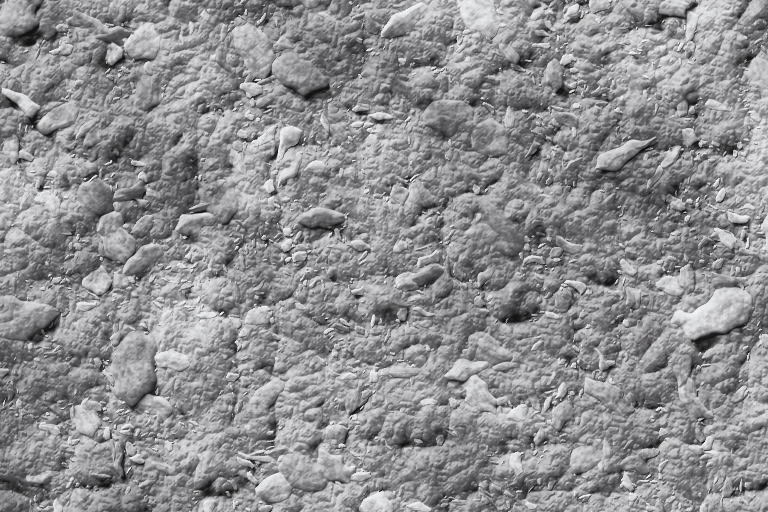
Write a Shadertoy shader that draws this texture.

```glsl
// Grey rubble: angular stones of many sizes half buried in lumpy soil.
// Stones are faceted random polygons raised on a height field, which is
// then lit from the upper left with short cast shadows and fine grain.

#define LAYERS 5            // stone sizes, each about half the last
#define LARGEST 4.5         // cells per canvas height for the largest stones
#define COVER 0.5           // chance of a stone in a cell of the first layer
#define ROUGHNESS 0.7       // slope of the soil
#define RELIEF 0.85         // strength of directional light
#define SHADOW 0.76         // darkness of cast shadows
#define GRAIN 0.4           // strength of fine speckle
#define PATCHES 0.8         // strength of broad light and dark areas
#define MID_GREY 0.585
#define CONTRAST 0.43
#define LIGHT normalize(vec2(-0.5, 0.86))

// Three random values per lattice point, without sine
vec3 hash3(vec2 p, float seed) {
    vec3 q = fract(p.xyx * vec3(0.1031, 0.1030, 0.0973) + seed * 0.137);
    q += dot(q, q.yxz + 33.33);
    return fract((q.xxy + q.yzz) * q.zyx);
}

vec3 noise3(vec2 p) {
    vec2 i = floor(p), f = fract(p);
    f = f * f * (3.0 - 2.0 * f);
    vec3 low = mix(hash3(i, 0.0), hash3(i + vec2(1, 0), 0.0), f.x);
    vec3 high = mix(hash3(i + vec2(0, 1), 0.0), hash3(i + vec2(1, 1), 0.0), f.x);
    return mix(low, high, f.y);
}

mat2 rotation(float a) {
    float c = cos(a), s = sin(a);
    return mat2(c, s, -s, c);
}

// Soil height: round clods parted by sharp cracks, centred on zero
float soil(vec2 p) {
    float sum = 0.0, freq = 12.0;
    p *= freq;
    for (int i = 0; i < 5; i++) {
        float clod = abs(2.0 * noise3(p).x - 1.0) - 0.37;
        sum += 0.6 * ROUGHNESS * clod / freq;
        p = rotation(0.6) * p * 1.95 + 7.3;
        freq *= 1.95;
    }
    return sum;
}

// Signed distance to a random hexagon of radius about one
float polygon(vec2 q, vec3 rnd) {
    float sum = 0.0;
    for (float k = 0.0; k < 6.0; k++) {
        vec3 side = fract(rnd.zxy * (k + 3.1) * 5.7 + rnd);
        float a = (k + 0.5 * side.x) * 1.0472;
        float reach = mix(0.62, 1.0, side.y);
        sum += exp(20.0 * (dot(q, vec2(cos(a), sin(a))) - reach));
    }
    return log(sum) / 20.0;
}

// x: height of the ground, y: paleness of its material
vec2 terrain(vec2 p) {
    float rough = soil(p);
    vec2 ground = vec2(rough, 0.0);
    p += 0.028 * (noise3(p * 13.0).xy - 0.5) + 0.013 * (noise3(p * 43.0).yz - 0.5);
    float cells = LARGEST;
    for (int layer = 0; layer < LAYERS; layer++) {
        vec2 g = p * cells + float(layer) * 17.7;
        for (int n = 0; n < 9; n++) {
            vec2 id = floor(g) + vec2(n % 3 - 1, n / 3 - 1);
            vec3 place = hash3(id, float(layer) + 1.0);
            if (place.z > COVER - 0.03 * float(layer)) continue;
            vec3 form = hash3(id, float(layer) + 11.0);
            vec3 look = hash3(id, float(layer) + 23.0);

            // Move into the frame of this stone
            float radius = mix(0.26, 0.62, form.x * form.x);
            vec2 q = g - id - 0.5 - 0.7 * (place.xy - 0.5);
            q = rotation(0.5 + 2.7 * (form.y - 0.5)) * q / radius;
            q.y /= mix(0.36, 0.76, form.z);
            if (dot(q, q) > 2.0) continue;
            float d = polygon(q, look);
            if (d > 0.04) continue;

            // Steep rim, tilted top with one crease, sunk by a random depth
            float rise = 1.0 - exp(8.0 * d);
            float thick = mix(0.28, 0.48, look.y);
            float facet = 0.36 * dot(q, form.yx - 0.5) - 0.16 * abs(q.y + look.z - 0.5);
            float top = rise * (thick + facet) - 0.02 - 0.13 * place.z / COVER;
            top = top * radius / cells + 0.42 * rough;
            float streaks = noise3(q * vec2(2.5, 9.0) + id * 5.0).x - 0.5;
            float pale = mix(-0.25, 0.6, look.x) + 0.35 * streaks;
            ground.y = mix(ground.y, pale, smoothstep(0.0, 0.002, top - ground.x));
            ground.x = max(ground.x, top);
        }
        cells *= 2.0;
    }
    return ground;
}

float brightness(vec2 p) {
    vec2 here = terrain(p);
    float slope = (here.x - terrain(p + LIGHT * 0.0026).x) / 0.0026;
    float lit = slope / (1.0 + 0.8 * abs(slope));

    // Shadows from higher ground toward the light
    float nearby = terrain(p + LIGHT * 0.011).x - here.x;
    float farther = terrain(p + LIGHT * 0.026).x - here.x;
    float shade = max(smoothstep(0.004, 0.021, nearby), smoothstep(0.01, 0.036, farther));

    // Patches, speckle and a soft tone curve
    float patches = noise3(p * 3.1 + 4.0).x + 0.8 * noise3(p * 8.0).y - 0.9;
    float speckle = noise3(p * 175.0).x + 0.5 * noise3(p * 97.0).z - 0.75;
    float tone = RELIEF * lit + here.y + PATCHES * patches + GRAIN * speckle;
    float grey = MID_GREY + CONTRAST * tone / sqrt(1.0 + tone * tone);
    return grey * (1.0 - SHADOW * shade);
}

void mainImage(out vec4 fragColor, in vec2 fragCoord) {
    // Two diagonal samples smooth the edges
    vec2 offset = vec2(0.25, 0.25);
    float grey = 0.5 * (brightness((fragCoord - offset) / iResolution.y)
                      + brightness((fragCoord + offset) / iResolution.y));
    vec3 tint = mix(vec3(1.0, 0.97, 1.0), vec3(0.99, 1.0, 1.0), grey);
    fragColor = vec4(clamp(grey * tint, 0.0, 1.0), 1.0);
}
```
